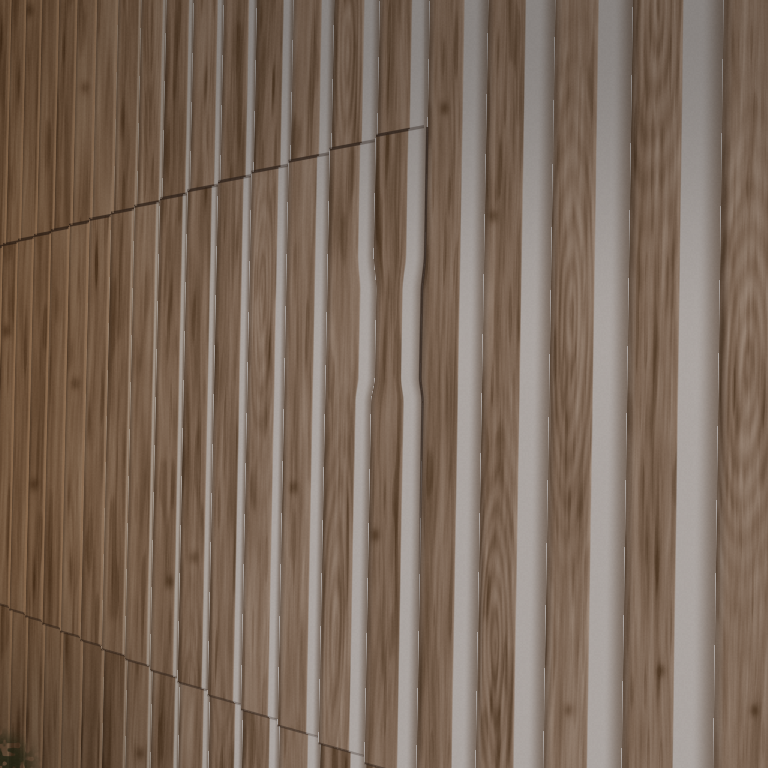
Give the GLSL for this texture, as a WebGL 2 fragment shader.

```glsl
#version 300 es
precision highp float;
// Wall of upright timber slats over pale gaps, receding to the left, with a flush door panel.
uniform vec2 u_resolution;
out vec4 fragColor;

const float VANISH = 11.77;   // slat count at which perspective halves the spread
const float SPREAD = 1.5156;  // distance from first slat to the vanishing line
const float FIRST = 0.935;    // left edge of the nearest slat
const float DOOR_EDGE = 0.548;

const vec3 WOOD_DARK = vec3(0.31, 0.225, 0.15);
const vec3 WOOD_MID = vec3(0.475, 0.385, 0.315);
const vec3 WOOD_LIGHT = vec3(0.59, 0.515, 0.455);
const vec3 GAP_LIGHT = vec3(0.67, 0.645, 0.63);
const vec3 GAP_SHADE = vec3(0.47, 0.41, 0.365);
const vec3 GAP_FAR = vec3(0.59, 0.49, 0.41);
const vec3 SEAM = vec3(0.20, 0.15, 0.12);

float hash(vec2 p) {
  vec3 q = fract(vec3(p.xyx) * 0.1031);
  q += dot(q, q.yzx + 33.33);
  return fract((q.x + q.y) * q.z);
}

float noise(vec2 p) {
  vec2 i = floor(p), f = fract(p);
  f = f * f * (3.0 - 2.0 * f);
  return mix(mix(hash(i), hash(i + vec2(1, 0)), f.x),
             mix(hash(i + vec2(0, 1)), hash(i + vec2(1, 1)), f.x), f.y);
}

float fbm(vec2 p) {
  float sum = 0.0, amp = 0.5;
  for (int i = 0; i < 4; i++) {
    sum += amp * noise(p);
    p = p * 2.03 + 17.0;
    amp *= 0.5;
  }
  return sum;
}

// Soft line of given half width around zero distance
float stroke(float d, float halfWidth, float px) {
  return 1.0 - smoothstep(halfWidth - px * 0.5, halfWidth + px, abs(d));
}

// Perspective: canvas x to slat number and back, counted leftwards
float slatNumber(float x) {
  float t = (FIRST - x) / SPREAD;
  return VANISH * t / (1.0 - t);
}
float slatX(float n) { return FIRST - SPREAD * n / (n + VANISH); }

float gapShare(float k) { return clamp(0.42 - 0.033 * max(k - 2.0, 0.0), 0.08, 0.42); }

// Leaning edges, with a local pinch beside the door edge
float bendX(vec2 p) {
  float x = p.x - (p.y - 0.5) * (0.013 + 0.010 * (1.0 - p.x));
  float side = (p.x - 0.508) / 0.03;
  float band = smoothstep(0.475, 0.51, p.y) * (1.0 - smoothstep(0.62, 0.67, p.y));
  return x + 0.009 * band * side * exp(-side * side * 0.7);
}

// Timber face: u across the slat, y along it, width in canvas units
vec3 timber(float u, float y, float width, float seed) {
  float shift = seed * 13.7;
  float wander = noise(vec2(u * 2.0 + shift, y * 5.0));
  float grain = fbm(vec2(u * width * 150.0 + wander * 1.5 + shift, y * 6.0 + shift));
  float fine = noise(vec2(u * width * 420.0 + wander * 2.0, y * 22.0 + shift));
  float streak = smoothstep(0.66, 0.85, noise(vec2(u * width * 190.0 + shift, y * 11.0 - shift)));

  // Nested arches of flat-sawn grain on some slats
  float figured = step(0.62, hash(vec2(seed, 4.0)));
  vec2 arch = vec2((u - 0.5) * 2.2, (y - hash(vec2(seed, 9.0))) * 5.0);
  float rings = sin(length(arch) * 24.0 + wander * 9.0 + grain * 4.0);
  float reach = figured * exp(-0.5 * arch.y * arch.y) * smoothstep(0.015, 0.05, width);

  float tone = 0.5 + (grain - 0.47) * 0.85 + (fine - 0.5) * 0.16 + rings * 0.13 * reach;
  tone += (hash(vec2(seed, 2.0)) - 0.5) * 0.24 - streak * 0.20;

  // Scattered knots and short cracks
  for (float i = 0.0; i < 3.0; i++) {
    vec2 spot = vec2(hash(vec2(seed, 20.0 + i)), hash(vec2(seed, 30.0 + i)));
    vec2 d = vec2((u - 0.2 - 0.6 * spot.x) * width, y - spot.y);
    vec2 size = mix(vec2(0.006, 0.009), vec2(0.0025, 0.03), step(1.0, i));
    tone -= 0.42 * exp(-dot(d / size, d / size)) * step(0.3, hash(spot * 91.0));
  }
  tone = clamp(tone, 0.0, 1.0);
  return tone < 0.5 ? mix(WOOD_DARK, WOOD_MID, tone * 2.0)
                    : mix(WOOD_MID, WOOD_LIGHT, tone * 2.0 - 1.0);
}

vec3 gapColor(float across, float k, float y) {
  vec3 c = mix(GAP_SHADE, GAP_LIGHT, smoothstep(-0.1, 0.55, across));
  c *= 1.0 - 0.09 * smoothstep(0.5, 1.0, y);
  return mix(c, GAP_FAR, smoothstep(10.0, 14.0, k));
}

void main() {
  vec2 p = gl_FragCoord.xy / u_resolution;
  float px = 1.0 / min(u_resolution.x, u_resolution.y);

  // Panel joints step a little from slat to slat
  float k0 = floor(slatNumber(bendX(p)));
  float jointX = mix(p.x, slatX(k0 + 0.6), 0.35);
  float upper = p.y - (0.680 + 0.289 * jointX);
  float lower = p.y - (0.214 - 0.427 * jointX);
  float beside = step(p.x, DOOR_EDGE + 0.004);
  float panel = beside * (step(0.0, upper) - step(lower, 0.0));

  // Slat layout
  float x = bendX(p) - 0.004 * abs(panel) * (1.0 - p.x);
  float n = slatNumber(x);
  float k = floor(n), f = n - k;
  float g = gapShare(k);
  float density = (n + VANISH) * (n + VANISH) / (VANISH * SPREAD);
  float edge = density * px;
  float width = (1.0 - g) / density;
  float u = (f - g) / (1.0 - g);

  // Slat face: shaded left arris, thin lit right arris
  vec3 wood = timber(u, p.y, width, k + 3.0 + panel * 41.0);
  wood *= 1.0 - 0.20 * smoothstep(0.78, 1.0, u);
  wood += 0.05 * (1.0 - smoothstep(0.0, 0.09, u));
  float onSlat = smoothstep(g - edge, g + edge, f) * (1.0 - smoothstep(1.0 - edge, 1.0, f));
  vec3 color = mix(gapColor(f / g, k, p.y), wood, onSlat);

  // Joints and the dark door edge
  float joint = max(stroke(upper, 0.0017, px), stroke(lower, 0.0012, px) * 0.7);
  color = mix(color, SEAM, joint * beside * mix(0.4, 0.8, onSlat));
  float edgeX = x - slatX(4.0);
  float doorLine = stroke(edgeX, 0.0012, px) * step(p.y, 0.835) * smoothstep(0.15, 0.5, p.y);
  color = mix(color, SEAM, doorLine * 0.85);

  // Room light: warm and dim at far left, brighter low on the right
  float far = 1.0 - smoothstep(0.0, 0.35, p.x);
  color *= mix(vec3(1.0), vec3(0.90, 0.83, 0.72), far);
  color *= 1.0 - 0.13 * smoothstep(0.55, 1.0, p.y);
  color *= 1.0 - 0.22 * far * (1.0 - smoothstep(0.0, 0.3, p.y));
  float leaf = smoothstep(0.35, 0.6, noise(p * 170.0)) * (1.0 - smoothstep(0.02, 0.06, length(p)));
  color = mix(color, vec3(0.12, 0.13, 0.07), leaf * 0.8);
  color += (hash(floor(p * 512.0)) - 0.5) * 0.012;
  fragColor = vec4(color, 1.0);
}
```
